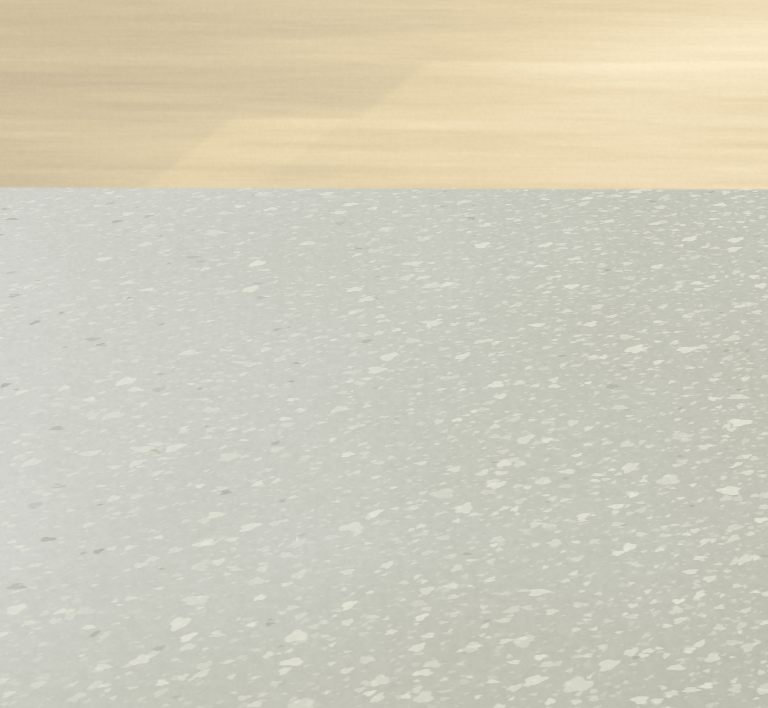
A WebGL 2 fragment shader for this texture:

```glsl
#version 300 es
precision highp float;
uniform vec2 u_resolution;
out vec4 fragColor;

float hash(vec2 p) {
  return fract(sin(dot(p, vec2(127.1, 311.7))) * 43758.5453);
}

float noise(vec2 p) {
  vec2 i = floor(p), f = fract(p);
  f = f * f * (3.0 - 2.0 * f);
  return mix(mix(hash(i), hash(i + vec2(1, 0)), f.x),
             mix(hash(i + vec2(0, 1)), hash(i + vec2(1, 1)), f.x), f.y);
}

float fbm(vec2 p) {
  float sum = 0.0, amp = 0.5;
  for (int i = 0; i < 4; i++) {
    sum += amp * noise(p);
    p = p * 2.03 + 17.3;
    amp *= 0.5;
  }
  return sum;
}

float glow(vec2 p, vec2 center, vec2 radius) {
  vec2 d = (p - center) / radius;
  return exp(-dot(d, d));
}

// Soft coverage of irregular stone chips, one candidate per grid cell
float chips(vec2 p, float seed, float chance, float size, float soft) {
  vec2 cell = floor(p);
  float cover = 0.0;
  for (int y = -1; y <= 1; y++) {
    for (int x = -1; x <= 1; x++) {
      vec2 id = cell + vec2(x, y);
      vec2 key = id + seed;
      if (hash(key + 3.7) > chance) continue;
      vec2 q = p - id - vec2(hash(key), hash(key + 19.1));
      float tilt = 0.48 + 0.9 * (hash(key + 41.3) - 0.5);
      float c = cos(tilt), s = sin(tilt);
      q = vec2(c * q.x + s * q.y, c * q.y - s * q.x);
      q.y *= 1.4 + 0.9 * hash(key + 7.9);
      float angle = atan(q.y, q.x);
      float phase = 6.28 * hash(key + 53.3);
      float wobble = 1.0 + 0.16 * sin(3.0 * angle + phase) + 0.09 * sin(5.0 * angle - phase);
      float pick = hash(key + 29.5);
      float radius = size * (0.4 + 0.8 * pick * pick) * wobble;
      float shade = 0.45 + 0.55 * hash(key + 61.7);
      cover = max(cover, shade * (1.0 - smoothstep(-soft, soft, length(q) - radius)));
    }
  }
  return cover;
}

vec3 woodColor(vec2 uv) {
  vec3 shadeTone = vec3(0.82, 0.755, 0.63);
  vec3 warmTone = vec3(0.91, 0.84, 0.69);
  vec3 lightTone = vec3(0.985, 0.925, 0.79);
  float light = smoothstep(-0.1, 1.0, uv.x) * 0.75;
  light += 0.2 * glow(uv, vec2(0.25, 0.79), vec2(0.35, 0.05));

  // Plank ends run diagonally, each row has its own brightness
  float middleRow = smoothstep(0.829, 0.835, uv.y) * (1.0 - smoothstep(0.908, 0.916, uv.y));
  float lowerRow = 1.0 - smoothstep(0.829, 0.835, uv.y);
  float slant = uv.x - 1.2 * (uv.y - 0.833);
  light += middleRow * (0.20 * smoothstep(0.455, 0.475, slant) - 0.08);
  light += lowerRow * 0.20 * smoothstep(0.295, 0.315, slant) * (1.0 - smoothstep(0.44, 0.46, slant));
  light += lowerRow * 0.1 * smoothstep(0.44, 0.46, slant);

  // Reflected light and stretched grain
  light += 0.45 * glow(uv, vec2(1.0, 0.935), vec2(0.3, 0.055));
  light += 0.22 * glow(uv, vec2(0.75, 0.907), vec2(0.25, 0.009));
  light += 0.18 * glow(uv, vec2(0.62, 0.826), vec2(0.35, 0.010));
  light -= 0.12 * glow(uv, vec2(0.6, 0.98), vec2(0.3, 0.03));
  float grain = fbm(vec2(uv.x * 5.0, uv.y * 95.0 + uv.x * 1.5)) - 0.47;
  float fiber = noise(vec2(uv.x * 28.0, uv.y * 330.0)) - 0.5;
  light += 0.55 * grain + 0.09 * fiber;
  vec3 color = mix(shadeTone, warmTone, clamp(light * 1.5, -0.25, 1.0));
  return mix(color, lightTone, clamp(light * 1.5 - 1.0, 0.0, 1.0));
}

vec3 terrazzoColor(vec2 uv, float pixel) {
  vec3 hazeTone = vec3(0.825, 0.83, 0.805);
  vec3 stoneTone = vec3(0.745, 0.75, 0.69);
  vec3 chipTone = vec3(0.90, 0.90, 0.845);
  vec3 darkTone = vec3(0.60, 0.61, 0.55);

  // Perspective floor coordinates
  float depth = 1.55 - uv.y * 0.922;
  vec2 ground = vec2((uv.x - 0.5) / depth, 2.3 / depth);
  float haze = 0.85 - 0.62 * uv.x + 0.25 * (uv.y - 0.4);
  haze += 0.22 * glow(uv, vec2(0.0, 0.28), vec2(0.12, 0.25));
  haze += 0.30 * (fbm(uv * vec2(5.0, 8.0)) - 0.47);
  haze -= 0.2 * (1.0 - smoothstep(0.0, 0.25, uv.y));
  vec3 color = mix(stoneTone, hazeTone, clamp(haze, 0.0, 1.0));
  color += 0.035 * (fbm(ground * 130.0) - 0.47);

  // Chips from fine to coarse, denser and clearer to the right
  float chance = 0.5 + 0.3 * uv.x;
  float soft = 0.0011 + pixel * 0.6 / depth;
  float clarity = 0.72 + 0.2 * uv.x - 0.15 * uv.y;
  float fine = chips(ground * 88.0, 11.0, chance, 0.36, soft * 88.0);
  float medium = chips(ground * 54.0, 37.0, chance, 0.36, soft * 54.0);
  float coarse = chips(ground * 31.0, 73.0, chance * 0.72, 0.34, soft * 31.0);
  float dark = chips(ground * 42.0, 97.0, 0.07, 0.30, soft * 55.0);
  color = mix(color, darkTone, dark * 0.45);
  color = mix(color, chipTone, fine * 0.5 * clarity);
  color = mix(color, chipTone, medium * 0.85 * clarity);
  return mix(color, chipTone + 0.01, coarse * clarity);
}

void main() {
  vec2 uv = gl_FragCoord.xy / u_resolution;
  float pixel = 1.0 / u_resolution.x;
  float edge = 0.7355 - 0.003 * uv.x;
  float wood = smoothstep(-0.0015 - pixel, 0.0015 + pixel, uv.y - edge);
  vec3 color = mix(terrazzoColor(uv, pixel), woodColor(uv), wood);
  color += 0.016 * (noise(uv * vec2(310.0, 286.0)) - 0.5);
  fragColor = vec4(clamp(color, 0.0, 1.0), 1.0);
}
```
